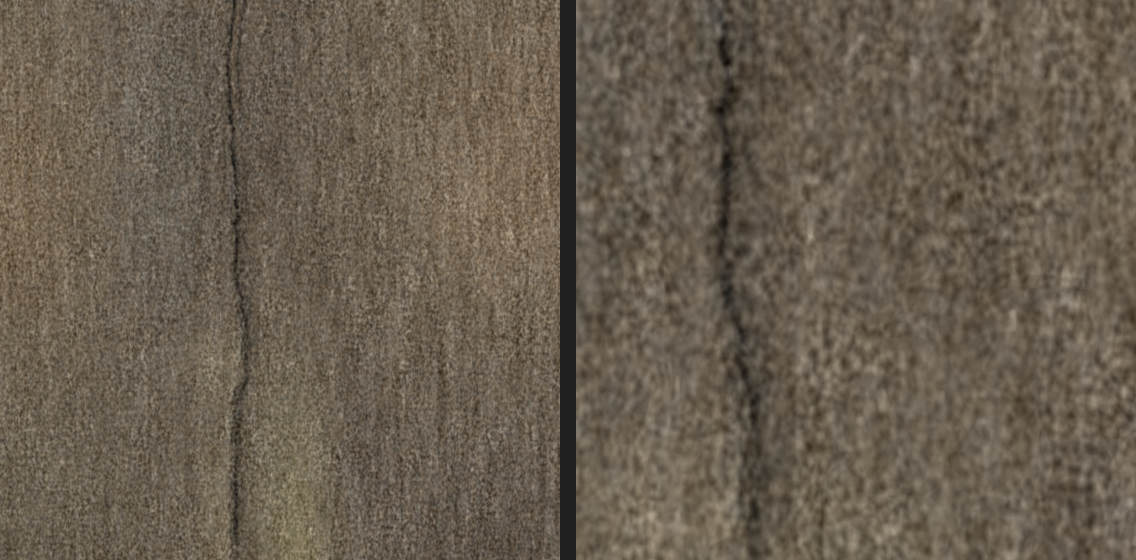
Left, the full canvas; right, a detail of the centre.
Give the GLSL for this texture, as a WebGL 2 fragment shader.

```glsl
#version 300 es
precision highp float;

uniform vec2 u_resolution;
out vec4 outColor;

vec2 hash2(vec2 cell) {
  vec3 q = fract(cell.xyx * vec3(0.1031, 0.1030, 0.0973));
  q += dot(q, q.yzx + 33.33);
  return fract((q.xx + q.yz) * q.zy);
}

// Distance to the nearest scattered point
float cellular(vec2 p) {
  vec2 cell = floor(p);
  vec2 local = p - cell;
  float nearest = 4.0;
  for (int j = -1; j <= 1; j++) {
    for (int i = -1; i <= 1; i++) {
      vec2 offset = vec2(i, j);
      vec2 toPoint = offset + hash2(cell + offset) - local;
      nearest = min(nearest, dot(toPoint, toPoint));
    }
  }
  return sqrt(nearest);
}

// Smooth lattice noise centred on zero
float valueNoise(vec2 p) {
  vec2 cell = floor(p);
  vec2 f = p - cell;
  f = f * f * (3.0 - 2.0 * f);
  float low = mix(hash2(cell).x, hash2(cell + vec2(1, 0)).x, f.x);
  float high = mix(hash2(cell + vec2(0, 1)).x, hash2(cell + vec2(1, 1)).x, f.x);
  return mix(low, high, f.y) - 0.5;
}

float blob(vec2 p, vec2 center, vec2 radius) {
  vec2 d = (p - center) / radius;
  return exp(-dot(d, d));
}

float ridge(float x, float width) {
  return exp(-x * x / (width * width));
}

// Bright grains minus dark pits
float grain(vec2 p, vec2 scale) {
  return cellular(p * scale + 41.7) - cellular(p * scale + 7.3);
}

float crackPath(float y) {
  float bend = 0.021 * ridge(y - 0.375, 0.1) - 0.014 * ridge(y - 0.86, 0.1);
  float wobble = 0.0014 * sin(y * 31.0 + 1.0) + 0.0008 * sin(y * 83.0);
  return 0.421 + bend + wobble + 0.004 * valueNoise(vec2(y * 60.0, 3.0));
}

// Broad stains and faded areas
vec3 stains(vec2 p) {
  vec3 color = vec3(0.422, 0.381, 0.325);
  color += vec3(0.054, 0.030, 0.004) * blob(p, vec2(-0.02, 0.66), vec2(0.20, 0.30));
  color += vec3(0.062, 0.038, 0.018) * blob(p, vec2(0.97, 0.74), vec2(0.28, 0.34));
  color += vec3(0.026, 0.020, 0.012) * blob(p, vec2(0.86, 0.60), vec2(0.08, 0.10));
  color += vec3(0.084, 0.084, 0.034) * blob(p, vec2(0.53, 0.00), vec2(0.06, 0.19));
  color += vec3(0.028, 0.032, 0.020) * blob(p, vec2(0.51, 0.24), vec2(0.08, 0.14));
  color += vec3(0.050, 0.046, 0.032) * blob(p, vec2(0.39, 0.35), vec2(0.06, 0.05));
  color += vec3(0.055, 0.048, 0.026) * blob(p, vec2(0.39, 0.05), vec2(0.03, 0.17));
  color -= vec3(0.020, 0.008, -0.004) * blob(p, vec2(0.27, 0.72), vec2(0.11, 0.32));
  color -= vec3(0.044, 0.042, 0.034) * blob(p, vec2(0.49, 0.82), vec2(0.13, 0.28));
  color -= vec3(0.040, 0.036, 0.026) * blob(p, vec2(0.90, 0.08), vec2(0.30, 0.24));
  color -= vec3(0.038, 0.034, 0.026) * blob(p, vec2(0.65, 0.23), vec2(0.035, 0.16));
  color -= vec3(0.022, 0.014, 0.018) * blob(p, vec2(0.08, 0.08), vec2(0.25, 0.25));
  return color + 0.03 * valueNoise(p * vec2(9.0, 6.0));
}

// Short and long vertical fibres, stronger towards the right
float fibres(vec2 p) {
  float fine = valueNoise(p * vec2(135.0, 12.0));
  float broken = valueNoise(p * vec2(150.0, 40.0) + 61.0);
  float broad = valueNoise(p * vec2(62.0, 7.0) + 19.0);
  float strength = mix(0.05, 0.10, smoothstep(0.45, 0.85, p.x));
  return strength * fine + 0.075 * broken + 0.03 * broad;
}

// Pale specks strung along scattered fibres
float specks(vec2 p) {
  float strand = smoothstep(0.0, 0.35, valueNoise(p * vec2(120.0, 14.0) + 83.0));
  float bead = smoothstep(0.1, 0.45, valueNoise(p * vec2(165.0, 125.0) + 31.0));
  return strand * bead;
}

// Ragged dark split beside a soft shadow and pale, worn lips
vec3 crack(vec3 color, vec2 p) {
  float chipping = valueNoise(p * vec2(120.0, 100.0));
  float across = p.x - crackPath(p.y) + 0.003 * valueNoise(p * vec2(90.0, 130.0) + 5.0);
  float depth = 0.85 + 0.6 * valueNoise(vec2(p.y * 45.0, 8.0)) + 0.5 * chipping;
  float lower = 1.0 - smoothstep(0.35, 0.55, p.y);
  float upper = smoothstep(0.65, 0.85, p.y);
  color += 0.045 * lower * ridge(across + 0.016, 0.009);
  color += vec3(0.15, 0.12, 0.08) * upper * ridge(across - 0.008, 0.004) * (0.5 + chipping);
  color *= 1.0 - 0.15 * ridge(across - 0.006, 0.014);
  color *= 1.0 - 0.45 * upper * ridge(across - 0.018, 0.003) * (0.4 + chipping);
  color *= 1.0 - 0.40 * lower * ridge(across + 0.009, 0.003) * (0.5 + chipping);
  float width = 0.0034 + 0.0012 * lower + 0.002 * chipping;
  return color * (1.0 - 0.50 * depth * ridge(across, width));
}

void main() {
  vec2 p = gl_FragCoord.xy / u_resolution;
  // Uneven spacing keeps the grain from looking regular
  vec2 drift = 0.006 * vec2(valueNoise(p * 45.0), valueNoise(p * 45.0 + 13.0));
  float contrast = 1.0 + 0.6 * valueNoise(p * vec2(40.0, 22.0) + 71.0);
  float speckle = 0.125 * grain(p + drift, vec2(178.0, 135.0));
  speckle += 0.10 * grain(p + 3.0 - drift, vec2(125.0, 92.0));
  float warmth = valueNoise(p * vec2(110.0, 80.0) + 57.0);

  vec3 color = crack(stains(p) + fibres(p), p);
  color += contrast * speckle * vec3(1.0, 0.98, 0.92);
  color += 0.10 * (specks(p) - 0.05);
  color += warmth * vec3(0.018, 0.0, -0.020);
  outColor = vec4(clamp(color, 0.0, 1.0), 1.0);
}
```
